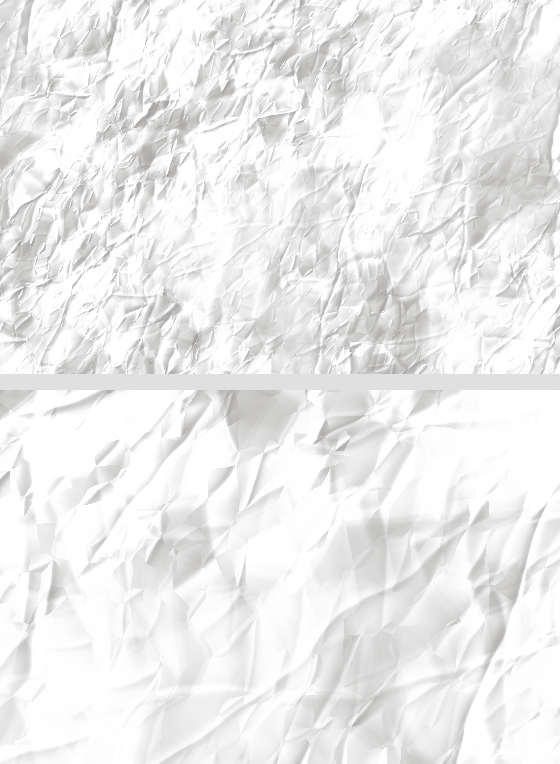
Top: the whole. Bottom: its middle third, enlarged.
Reproduce this texture procedurally as a WebGL 1 fragment shader.

```glsl
precision highp float;

// Crumpled white paper: stretched Voronoi facets at five scales act as slopes
// lit from the upper left; thin ridges follow the facet borders, fine wrinkles
// gather in patches, and the brightest slopes roll off to white.

uniform vec2 u_resolution;

#define FACET_SCALE 4.0
#define SCALE_STEP 1.75
#define LAYER_FADE 1.03
#define FOLD_ANGLE 0.86
#define STRETCH 1.7
#define BOWL 1.0
#define TILT 1.2
#define RIDGE 1.9
#define CONTRAST 0.33
#define PAPER_LEVEL 0.932

float hash(vec2 p) {
  return fract(sin(dot(p, vec2(127.1, 311.7))) * 43758.545);
}

vec2 hash2(vec2 p) {
  return vec2(hash(p), hash(p + vec2(37.3, 17.9)));
}

float noise(vec2 p) {
  vec2 cell = floor(p), f = fract(p);
  f = f * f * (3.0 - 2.0 * f);
  return mix(mix(hash(cell), hash(cell + vec2(1.0, 0.0)), f.x),
             mix(hash(cell + vec2(0.0, 1.0)), hash(cell + vec2(1.0, 1.0)), f.x), f.y);
}

float fbm(vec2 p) {
  float sum = 0.0, weight = 0.5;
  for (int i = 0; i < 4; i++) {
    sum += weight * noise(p);
    p = p * 2.07 + vec2(5.3, 9.1);
    weight *= 0.5;
  }
  return sum;
}

// Slope of one facet towards the light: a shallow bowl plus a random tilt
float facetSlope(vec2 offset, vec2 id, vec2 light) {
  vec2 tilt = hash2(id + 71.7) - 0.5;
  return dot(BOWL * offset + TILT * tilt, light);
}

// Slope of a layer of facets with soft or sharp folds between them
float crumple(vec2 p, vec2 light, float scale) {
  vec2 cell = floor(p);
  vec2 near1 = vec2(0.0), near2 = vec2(0.0), id1 = cell, id2 = cell;
  float d1 = 9.0, d2 = 9.0;
  for (int y = -1; y <= 1; y++) {
    for (int x = -1; x <= 1; x++) {
      vec2 id = cell + vec2(float(x), float(y));
      vec2 offset = p - id - hash2(id);
      float d = dot(offset, offset);
      if (d < d1) {
        d2 = d1; near2 = near1; id2 = id1;
        d1 = d; near1 = offset; id1 = id;
      } else if (d < d2) {
        d2 = d; near2 = offset; id2 = id;
      }
    }
  }

  // Distance to the border, and the direction away from it
  vec2 apart = near2 - near1;
  float span = max(length(apart), 0.001);
  float border = 0.5 * (d2 - d1) / span;
  float kind = hash(id1 + id2 + 3.7);

  float softness = min(mix(0.003, 0.03, kind * kind) * scale, 0.15);
  float own = 0.5 + 0.5 * smoothstep(0.0, softness, border);
  float slope = mix(facetSlope(near2, id2, light), facetSlope(near1, id1, light), own);

  // Narrow raised crease, lit on one side and shaded on the other
  float reach = border / min(mix(0.002, 0.005, kind) * scale, 0.08);
  float strength = hash(id1 + id2 + 11.3);
  float crease = reach * exp(1.0 - reach) * strength * strength;
  return slope + RIDGE * crease * dot(apart / span, light);
}

void main() {
  vec2 uv = gl_FragCoord.xy / u_resolution.y;

  // Bend the folds so that borders are not ruler straight
  vec2 bend = vec2(fbm(uv * 5.0 + 3.1), fbm(uv * 5.0 + 27.4)) - 0.47;
  vec2 p = uv + 0.07 * bend;

  float wrinkled = smoothstep(0.32, 0.62, fbm(uv * 2.6 + 14.2));
  vec2 lightDir = normalize(vec2(-0.8, 0.6));

  float slope = 0.0, weight = 0.35, scale = FACET_SCALE;
  for (int i = 0; i < 5; i++) {
    float layer = float(i);
    float angle = FOLD_ANGLE + 0.65 * sin(layer * 2.3);
    float c = cos(angle), s = sin(angle);
    mat2 turn = mat2(c, -s, s, c);
    vec2 q = turn * p * scale;
    q.x /= STRETCH;
    float amount = i < 2 ? 1.0 : mix(0.4, 1.25, wrinkled);
    float side = i == 1 || i == 3 ? -1.0 : 1.0;
    slope += side * weight * amount * crumple(q + layer * 13.7, turn * lightDir, scale);
    weight *= LAYER_FADE;
    scale *= SCALE_STEP;
  }

  // Broad lighting drift and a faint uneven surface
  float drift = 0.09 * (noise(uv * 2.2 + 8.6) - 0.5);
  float grain = 0.03 * (fbm(uv * 45.0) - 0.47);
  float shade = 1.0 - (PAPER_LEVEL + CONTRAST * slope + drift + grain);

  // Roll off to white and hold back the deepest shadows
  shade = 0.5 * (shade + sqrt(shade * shade + 0.0006));
  shade /= 1.0 + 1.8 * shade * shade;

  vec3 shadowTint = vec3(0.985, 1.0, 1.02);
  gl_FragColor = vec4(1.0 - shade * shadowTint, 1.0);
}
```
